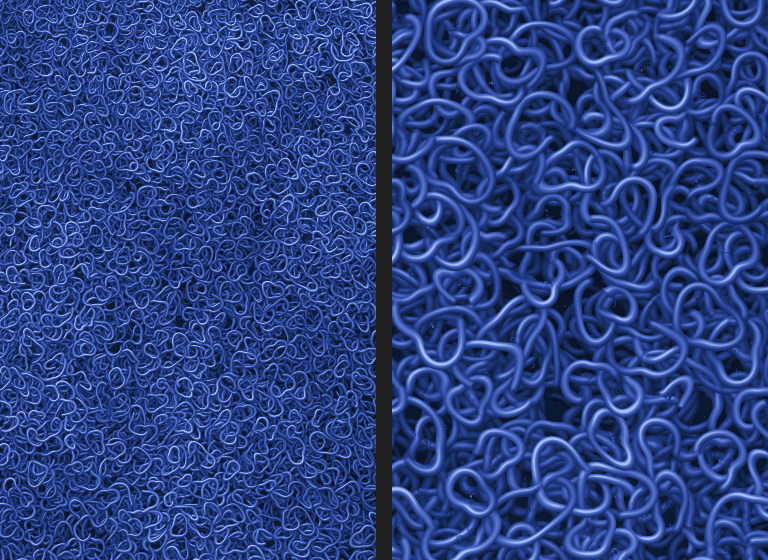
Left: the whole. Right: its middle third, enlarged.
This texture is drawn by a WebGL 2 fragment shader. Its source:

```glsl
#version 300 es
precision highp float;
// A mat of tangled, glossy blue plastic loops over a dark base.
// Rotated grids of wobbly open rings are stacked from deep to high; each strand
// shades what lies below it, and the resulting tone is mapped to a blue ramp.

uniform vec2 u_resolution;
out vec4 fragColor;

const float TAU = 6.2831853;
const int   LAYERS = 8;
const float CELL = 0.032;          // grid cell, in canvas heights
const float HALF_WIDTH = 0.078;    // strand half width, in cells
const float RECESSION = 0.22;      // shrinking of the loops toward the top
const float SKIP = 0.10;           // share of cells left empty
const float SHADOW = 0.26;
const float DEEP_TONE = 0.20;
const float HIGH_TONE = 0.76;
const vec2  LIGHT = vec2(-0.29, 0.957);

const vec3 RAMP[8] = vec3[8](
  vec3(0.03, 0.07, 0.15), vec3(0.06, 0.12, 0.24),
  vec3(0.08, 0.16, 0.35), vec3(0.11, 0.20, 0.45),
  vec3(0.15, 0.25, 0.57), vec3(0.24, 0.35, 0.70),
  vec3(0.35, 0.47, 0.80), vec3(0.64, 0.74, 0.96));

vec4 hash4(vec3 p) {
  vec4 q = fract(p.xyzx * vec4(0.1031, 0.1030, 0.0973, 0.1099));
  q += dot(q, q.wzxy + 33.33);
  return fract((q.xxyz + q.yzzw) * q.zywx);
}

float valueNoise(vec2 p) {
  vec2 i = floor(p), f = fract(p);
  f = f * f * (3.0 - 2.0 * f);
  float a = hash4(vec3(i, 7.0)).x;
  float b = hash4(vec3(i + vec2(1, 0), 7.0)).x;
  float c = hash4(vec3(i + vec2(0, 1), 7.0)).x;
  float d = hash4(vec3(i + vec2(1, 1), 7.0)).x;
  return mix(mix(a, b, f.x), mix(c, d, f.x), f.y);
}

vec3 blueRamp(float tone) {
  float t = clamp(tone, 0.0, 1.0) * 7.0;
  int i = min(int(t), 6);
  return mix(RAMP[i], RAMP[i + 1], t - float(i));
}

// Lays one loop, centred on the origin of p, over the tone below it.
float layStrand(float below, vec2 p, vec4 shape, vec4 look,
                float base, vec2 light, float pixel) {
  float r = max(length(p), 0.05);
  if (r > 1.1) return below;
  float angle = atan(p.y, p.x);

  // Distance to a ring with two waves on its radius
  float radius = mix(0.30, 0.62, shape.z);
  float a2 = 2.0 * angle + TAU * shape.w;
  float a3 = 3.0 * angle + TAU * look.x;
  float ring = radius * (1.0 + 0.21 * sin(a2) + 0.12 * sin(a3));
  float slope = radius * (0.42 * cos(a2) + 0.36 * cos(a3));
  float d = (r - ring) / sqrt(1.0 + slope * slope / (r * r));

  // Open arc that sinks toward both ends
  float along = 2.0 * abs(fract(angle / TAU + look.y) - 0.5);
  float span = mix(0.55, 1.15, look.z);
  float arc = 1.0 - smoothstep(span - 0.10, span, along);

  // Soft shadow, then the round strand with its glossy line
  float x = d / HALF_WIDTH;
  below *= 1.0 - SHADOW * arc * exp(-0.28 * x * x);
  float cover = arc * clamp((HALF_WIDTH - abs(d)) / pixel + 0.5, 0.0, 1.0);
  x = clamp(x, -1.0, 1.0);
  float facing = dot(p / r, light);
  float gloss = (x - 0.35 * facing) / 0.40;
  float tone = base + 0.12 * (look.w - 0.5) - 0.16 * along * along
             - 0.22 * x * x + 0.20 * x * facing
             + (0.08 + 0.16 * facing * facing) * exp(-gloss * gloss);
  return mix(below, tone, cover);
}

void main() {
  vec2 uv = gl_FragCoord.xy / u_resolution.y;
  float centre = 0.5 * u_resolution.x / u_resolution.y;
  float zoom = 1.0 + RECESSION * (uv.y - 0.5);
  vec2 ground = vec2((uv.x - centre) * zoom,
                     uv.y + 0.5 * RECESSION * uv.y * (uv.y - 1.0)) / CELL;
  float pixel = zoom / (u_resolution.y * CELL);

  // Stack the layers from the base upward
  float tone = 0.09;
  for (int layer = 0; layer < LAYERS; layer++) {
    float level = float(layer);
    float turn = 2.4 * level + 0.5;
    mat2 spin = mat2(cos(turn), sin(turn), -sin(turn), cos(turn));
    vec2 q = spin * ground + 17.3 * level;
    q += 0.13 * sin(q.yx * 2.1 + level);
    vec2 light = spin * LIGHT;
    float base = mix(DEEP_TONE, HIGH_TONE, sqrt(level / float(LAYERS - 1)));
    vec2 home = floor(q);
    for (int j = -1; j <= 1; j++)
    for (int i = -1; i <= 1; i++) {
      vec2 cell = home + vec2(i, j);
      vec4 shape = hash4(vec3(cell, level + 1.0));
      vec4 look = hash4(vec3(cell, level + 41.0));
      if (fract(shape.x * 7.0 + look.w * 5.0) < SKIP) continue;
      tone = layStrand(tone, q - cell - shape.xy, shape, look, base, light, pixel);
    }
  }

  // Broad uneven light, a little brighter toward the top
  float patches = valueNoise(ground * 0.28) + valueNoise(ground * 0.11 + 9.0) - 1.0;
  tone += 0.09 * patches + 0.05 * (uv.y - 0.5);
  fragColor = vec4(blueRamp(tone), 1.0);
}
```
